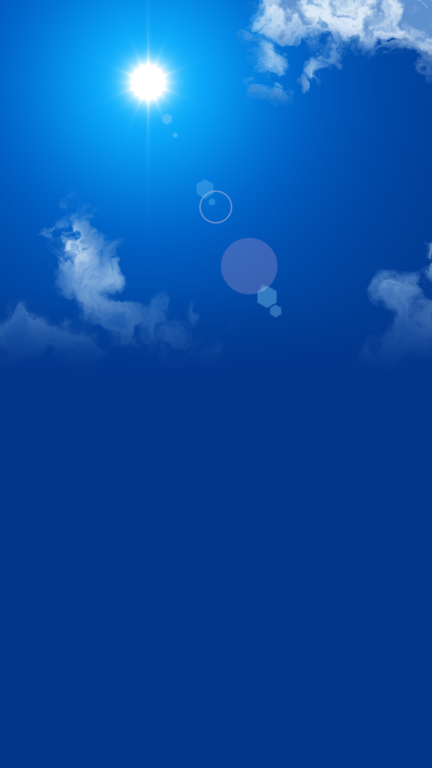
This background is drawn by a Shadertoy shader. Its source:

```glsl
// A deep blue sky with a starburst sun, drifting clouds and lens flares.
// The glow is a sum of Gaussians, the clouds are capsules frayed by layered
// noise, and the flares are a loop of soft hexagons plus a disc and a ring.

const float ASPECT = 0.5625;            // canvas width when height is 1
const float PI = 3.14159;
const vec3 DEEP_BLUE = vec3(0.005, 0.210, 0.540);
const vec3 AZURE = vec3(0.000, 0.450, 0.890);
const vec3 CYAN = vec3(0.030, 0.710, 1.000);
const vec3 CLOUD_LIGHT = vec3(0.920, 0.960, 0.990);
const vec3 CLOUD_SHADE = vec3(0.400, 0.590, 0.820);
const vec3 FLARE_TINT = vec3(0.480, 0.780, 0.950);
const vec3 DISC_TINT = vec3(0.540, 0.510, 0.770);
const vec3 RING_TINT = vec3(0.600, 0.640, 0.820);
const vec2 SUN = vec2(0.193, 0.893);
const vec2 DISC = vec2(0.3245, 0.6535);
const vec2 RING = vec2(0.281, 0.7305);
const float DISC_RADIUS = 0.0368;
const float RING_RADIUS = 0.0205;
const float FRAY = 0.085;               // raggedness of the cloud edges

// Hexagonal ghosts: centre, radius, opacity
const int GHOSTS = 7;
const vec4 GHOST[GHOSTS] = vec4[](
    vec4(0.2175, 0.845, 0.0062, 0.55), vec4(0.228, 0.824, 0.0030, 0.50),
    vec4(0.267, 0.754, 0.0110, 0.30), vec4(0.276, 0.737, 0.0042, 0.32),
    vec4(0.3477, 0.6135, 0.0125, 0.40), vec4(0.359, 0.595, 0.0072, 0.36),
    vec4(0.3425, 0.625, 0.0038, 0.28));

float hash(vec2 p) {
    p = fract(p * vec2(0.1031, 0.1137));
    p += dot(p, p.yx + 33.33);
    return fract((p.x + p.y) * p.x * 97.0);
}

float noise(vec2 p) {
    vec2 i = floor(p), f = fract(p);
    f = f * f * (3.0 - 2.0 * f);
    return mix(mix(hash(i), hash(i + vec2(1, 0)), f.x),
               mix(hash(i + vec2(0, 1)), hash(i + vec2(1, 1)), f.x), f.y);
}

float fbm(vec2 p) {
    float sum = 0.0, gain = 0.5;
    for (int i = 0; i < 5; i++) {
        sum += gain * noise(p);
        p = mat2(1.6, 1.2, -1.2, 1.6) * p + 7.3;
        gain *= 0.5;
    }
    return sum;
}

float capsule(vec2 p, vec2 a, vec2 b, float radius) {
    vec2 ab = b - a;
    return length(p - a - ab * clamp(dot(p - a, ab) / dot(ab, ab), 0.0, 1.0)) - radius;
}

float leftCloud(vec2 p) {
    float d = capsule(p, vec2(0.088, 0.698), vec2(0.108, 0.645), 0.022);
    d = min(d, capsule(p, vec2(0.105, 0.640), vec2(0.152, 0.637), 0.022));
    d = min(d, capsule(p, vec2(0.120, 0.620), vec2(0.165, 0.570), 0.032));
    d = min(d, capsule(p, vec2(0.000, 0.565), vec2(0.105, 0.552), 0.034));
    d = min(d, capsule(p, vec2(0.150, 0.560), vec2(0.235, 0.562), 0.024));
    return min(d, capsule(p, vec2(0.270, 0.535), vec2(0.285, 0.553), 0.006));
}

float rightCloud(vec2 p) {
    float d = capsule(p, vec2(0.518, 0.615), vec2(0.535, 0.570), 0.018);
    d = min(d, capsule(p, vec2(0.570, 0.585), vec2(0.505, 0.535), 0.032));
    return min(d, capsule(p, vec2(0.565, 0.680), vec2(0.565, 0.660), 0.012));
}

float topCloud(vec2 p) {
    float d = capsule(p, vec2(0.360, 0.985), vec2(0.430, 0.975), 0.035);
    d = min(d, capsule(p, vec2(0.430, 0.985), vec2(0.570, 0.975), 0.042));
    d = min(d, capsule(p, vec2(0.360, 0.940), vec2(0.350, 0.890), 0.012));
    d = min(d, capsule(p, vec2(0.430, 0.950), vec2(0.405, 0.890), 0.010));
    return min(d, capsule(p, vec2(0.540, 0.950), vec2(0.560, 0.930), 0.015));
}

float hexagon(vec2 p, float radius) {
    p = abs(p);
    return max(p.x, dot(p, vec2(0.5, 0.866))) - radius;
}

vec3 sky(float r, float y) {
    vec3 c = mix(DEEP_BLUE, AZURE, exp(-r * r / 0.085) * smoothstep(0.48, 0.64, y));
    return mix(c, CYAN, exp(-r * r / 0.017));
}

// Long vertical spike, shorter rays between, and a white core
float starburst(vec2 q, float r) {
    float light = 1.5 * exp(-r * r / 0.0008) + 0.22 * exp(-r / 0.03);
    for (int i = 0; i < 8; i++) {
        float angle = float(i) * PI / 8.0;
        vec2 axis = vec2(sin(angle), cos(angle));
        float reach = i == 0 ? 0.042 : 0.014 + 0.008 * float(i % 2);
        float across = abs(dot(q, vec2(axis.y, -axis.x)));
        light += 0.6 * exp(-across / 0.0017 - abs(dot(q, axis)) / reach);
    }
    return light;
}

void mainImage(out vec4 fragColor, in vec2 fragCoord) {
    vec2 p = fragCoord / iResolution.xy * vec2(ASPECT, 1.0);
    float px = 1.0 / iResolution.y;
    vec2 toSun = p - SUN;
    float r = length(toSun);
    vec3 color = sky(r, p.y);

    // Clouds, melting into the flat blue below
    vec2 warp = vec2(fbm(p * 24.0), fbm(p * 24.0 + 41.0)) - 0.48;
    float puff = fbm(p * 34.0 + warp * 3.0);
    vec2 bent = p + warp * 0.045;
    float d = min(topCloud(bent), min(leftCloud(bent), rightCloud(bent)));
    float density = smoothstep(0.014, -0.022, d + (puff - 0.48) * FRAY);
    float fade = smoothstep(0.505, 0.70, p.y);
    vec3 cloud = mix(CLOUD_SHADE, CLOUD_LIGHT, smoothstep(0.25, 0.6, puff) * (0.3 + 0.7 * fade));
    color = mix(color, cloud, density * fade * 0.92);

    // Sun
    color = mix(color, vec3(1), clamp(starburst(toSun, r), 0.0, 1.0));

    // Lens flares
    color = mix(color, DISC_TINT, 0.42 * smoothstep(px, -px, length(p - DISC) - DISC_RADIUS));
    float ring = abs(length(p - RING) - RING_RADIUS);
    color = mix(color, RING_TINT, 0.65 * smoothstep(0.0008 + px, 0.0, ring));
    for (int i = 0; i < GHOSTS; i++) {
        float h = hexagon(p - GHOST[i].xy, GHOST[i].z);
        color = mix(color, FLARE_TINT, GHOST[i].w * smoothstep(px, -px, h));
    }
    fragColor = vec4(color, 1.0);
}
```
